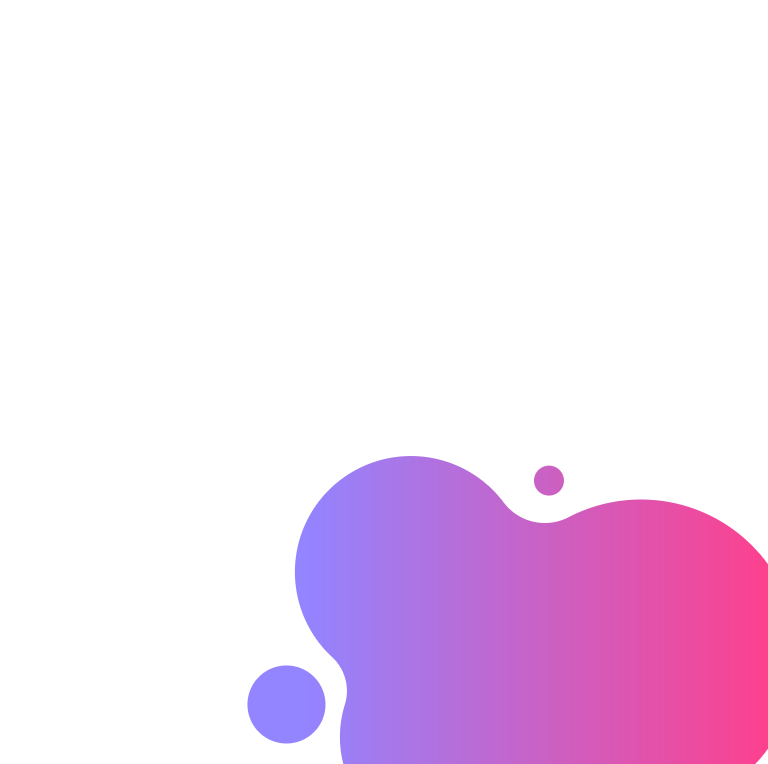
Reproduce this background procedurally as a WebGL 1 fragment shader.

```glsl
precision highp float;
// Draws a violet-to-pink liquid blob with two loose drops on a white ground.
uniform vec2 u_resolution;

// Circles are packed as vec3(center, radius).
float disc(vec2 p, vec3 c) {
  return length(p - c.xy) - c.z;
}

// Signed distance to the line a-b, positive on its right side.
float rightOf(vec2 p, vec2 a, vec2 b) {
  vec2 e = normalize(b - a);
  return dot(p - a, vec2(e.y, -e.x));
}

// Fills the notch left of the line a-b with a concave arc tangent to both circles.
float fillet(vec2 p, vec3 a, vec3 b, float r) {
  vec2 span = b.xy - a.xy;
  float d = length(span);
  vec2 along = span / d;
  float ra = a.z + r;
  float rb = b.z + r;
  float x = (d * d + ra * ra - rb * rb) / (2.0 * d);
  float h = sqrt(max(ra * ra - x * x, 0.0));
  vec2 hollow = a.xy + along * x + vec2(-along.y, along.x) * h;

  float wedge = max(rightOf(p, a.xy, b.xy),
                    max(rightOf(p, b.xy, hollow), rightOf(p, hollow, a.xy)));
  return max(wedge, r - length(p - hollow));
}

void main() {
  // Canvas widths, measured from the lower left
  vec2 p = gl_FragCoord.xy / u_resolution.x;
  float pixel = 1.0 / u_resolution.x;

  // Three merged lobes
  vec3 upperLobe = vec3(0.535, 0.250, 0.151);
  vec3 rightLobe = vec3(0.8346, 0.140, 0.2044);
  vec3 lowerLobe = vec3(0.584, 0.0352, 0.1414);
  float shape = min(disc(p, upperLobe), min(disc(p, rightLobe), disc(p, lowerLobe)));
  shape = min(shape, fillet(p, upperLobe, rightLobe, 0.067));
  shape = min(shape, fillet(p, lowerLobe, upperLobe, 0.060));

  // Loose drops
  shape = min(shape, disc(p, vec3(0.7148, 0.369, 0.0195)));
  shape = min(shape, disc(p, vec3(0.373, 0.0775, 0.0508)));

  // Horizontal gradient over white
  vec3 violet = vec3(0.575, 0.518, 1.0);
  vec3 pink = vec3(0.99, 0.255, 0.56);
  vec3 fill = mix(violet, pink, clamp((p.x - 0.397) / 0.599, 0.0, 1.0));
  float coverage = clamp(0.5 - shape / pixel, 0.0, 1.0);
  gl_FragColor = vec4(mix(vec3(1.0), fill, coverage), 1.0);
}
```
